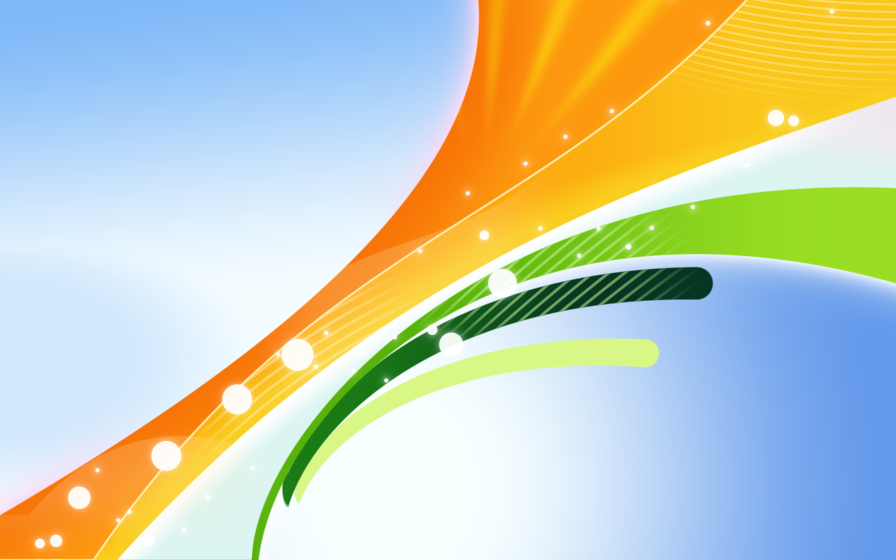
Write a WebGL 2 fragment shader that draws this background.

```glsl
#version 300 es
precision highp float;
// Sweeping orange, yellow and green ribbons over a soft blue sky.
// Ribbon edges are cubic Bernstein curves; line meshes, sheer veils
// and hashed white dots are layered on top.
#define DOT_COUNT 46
#define DOT_MAX 0.030
#define MESH_PITCH 0.0135
#define MESH_WIDTH 0.0008
#define GLOW_REACH 0.022
#define VEIL_ALPHA 0.22

uniform vec2 u_resolution;
out vec4 fragColor;

const vec3 WHITE = vec3(1.0);
const vec3 SKY = vec3(0.49, 0.72, 0.97);
const vec3 DEEP_SKY = vec3(0.39, 0.60, 0.92);
const vec3 MINT = vec3(0.86, 0.96, 0.95);
const vec3 PINK = vec3(0.98, 0.86, 0.96);

float hash(float n) { return fract(sin(n * 12.9898) * 43758.5453); }

// Antialiased coverage of the positive side of a signed distance
float cover(float d) {
  float px = 1.0 / u_resolution.y;
  return smoothstep(-px, px, d);
}

// Cubic curve over a span; a bend below 1 steepens its start
float arc(float x, vec2 span, float bend, vec4 c) {
  float t = pow(max((x - span.x) / (span.y - span.x), 0.0), bend);
  float s = 1.0 - t;
  return c.x * s * s * s + 3.0 * s * t * (c.y * s + c.z * t) + c.w * t * t * t;
}

// Approximate signed distance above the curve
float above(vec2 p, vec2 span, float bend, vec4 c) {
  float e = 0.002;
  float rise = arc(p.x + e, span, bend, c) - arc(p.x - e, span, bend, c);
  return (p.y - arc(p.x, span, bend, c)) / length(vec2(1.0, rise / (2.0 * e)));
}

// Tapered brush stroke with a round tip, positive inside
float stroke(vec2 p, vec2 span, vec4 c, float radius) {
  float x = clamp(p.x, span.x + 0.015, span.y);
  float t = (x - span.x) / (span.y - span.x);
  float d = above(vec2(x, p.y), span, 0.5, c);
  return radius * mix(0.2, 1.0, pow(t, 0.4)) - length(vec2(p.x - x, d));
}

// Evenly spaced thin lines across the field v
float mesh(float v) {
  float d = abs(fract(v / MESH_PITCH) - 0.5) * MESH_PITCH;
  return 1.0 - smoothstep(MESH_WIDTH, MESH_WIDTH + 1.3 / u_resolution.y, d);
}

// Soft elliptical window
float window(vec2 p, vec2 centre, vec2 size) {
  return 1.0 - smoothstep(0.4, 1.0, length((p - centre) / size));
}

vec3 lowerSky(vec2 p, float greenLow) {
  float fade = smoothstep(0.12, 0.92, length((p - vec2(0.70, 0.13)) * vec2(1.0, 0.9)));
  vec3 col = mix(vec3(0.97, 1.0, 1.0), DEEP_SKY, fade);
  return mix(col, WHITE, 0.9 * exp(min(greenLow, 0.0) / GLOW_REACH));
}

vec3 upperSky(vec2 p, float edge) {
  float fade = smoothstep(0.42, 1.05, p.y - 0.12 * p.x + 0.03);
  fade = max(fade, 0.3 * window(p, vec2(0.0, 0.36), vec2(0.5, 0.3)));
  vec3 col = mix(vec3(0.96, 0.99, 1.0), SKY, fade);
  float ends = smoothstep(0.55, 0.75, p.y) + smoothstep(0.3, 0.05, p.x);
  return mix(col, PINK, exp(min(edge, 0.0) / 0.025) * min(ends, 1.0));
}

void main() {
  vec2 p = gl_FragCoord.xy / u_resolution * vec2(1.6, 1.0);

  // Ribbon edges
  float orangeEdge = above(p.yx, vec2(0, 1), 1.0, vec4(-0.14, 0.459, 0.882, 0.854));
  float seam = above(p, vec2(0.167, 1.333), 1.0, vec4(0.0, 0.57, 0.584, 1.0));
  float yellowLow = above(p, vec2(0.2, 1.6), 1.0, vec4(-0.01, 0.513, 0.67, 0.827));
  float greenTop = above(p, vec2(0.45, 1.6), 0.5, vec4(0.0, 0.207, 0.698, 0.664));
  float greenLow = above(p, vec2(0.46, 1.6), 0.5, vec4(-0.03, 0.215, 0.707, 0.494));

  // Lower sky and the pale sheet beneath the yellow ribbon
  vec3 sheet = mix(WHITE, MINT, smoothstep(0.0, 0.05, -yellowLow));
  float blush = smoothstep(1.3, 1.6, p.x) * smoothstep(0.66, 0.78, p.y);
  sheet = mix(sheet, vec3(0.94, 0.91, 0.94), blush);
  vec3 col = mix(lowerSky(p, greenLow), sheet, cover(greenLow));

  // Lime stroke, dark stroke and green ribbon
  float lime = stroke(p, vec2(0.52, 1.152), vec4(0.06, 0.194, 0.393, 0.369), 0.025);
  col = mix(col, vec3(0.85, 0.97, 0.53), cover(lime));
  float dark = cover(stroke(p, vec2(0.50, 1.244), vec4(0.05, 0.218, 0.495, 0.494), 0.029));
  vec3 tone = mix(vec3(0.10, 0.48, 0.08), vec3(0.02, 0.21, 0.13), smoothstep(0.58, 1.1, p.x));
  col = mix(col, tone, dark);
  float green = cover(min(greenLow, -greenTop));
  tone = mix(vec3(0.34, 0.70, 0.04), vec3(0.60, 0.87, 0.14), smoothstep(0.7, 1.5, p.x));
  col = mix(col, tone, green);
  float slant = dot(p, vec2(0.8, -0.6)) - 0.15 * p.x * p.x;
  float hatch = mesh(slant) * max(green, dark) * window(p, vec2(0.97, 0.52), vec2(0.3, 0.2));
  col = mix(col, vec3(0.8, 0.95, 0.6), 0.55 * hatch);

  // Yellow ribbon with its line meshes
  float light = max(smoothstep(0.09, 0.0, yellowLow), 0.8 * smoothstep(0.9, 1.4, p.x));
  vec3 yellow = mix(vec3(0.99, 0.66, 0.05), vec3(0.98, 0.81, 0.12), light);
  float strand = seam + 0.22 * p.x - 0.15 * p.y;
  float sag = p.y - 0.35 * (p.x - 1.6) * (p.x - 1.6);
  float lines = mesh(strand) * window(p, vec2(0.56, 0.32), vec2(0.28, 0.26))
    + mesh(sag) * window(p, vec2(1.42, 0.97), vec2(0.4, 0.17));
  yellow = mix(yellow, vec3(1.0, 0.92, 0.6), 0.55 * lines);
  col = mix(col, yellow, cover(yellowLow));

  // Orange ribbon with a fan of light
  vec3 orange = mix(vec3(0.97, 0.46, 0.03), vec3(0.99, 0.60, 0.06), smoothstep(0.0, 0.16, orangeEdge));
  vec2 fan = p - vec2(0.86, 0.62);
  float rays = pow(0.5 + 0.5 * sin(atan(fan.x, fan.y) * 21.0), 4.0);
  orange.g += 0.16 * rays * smoothstep(0.1, 0.3, fan.y);
  col = mix(col, orange, cover(seam));

  // Sheer veils over the warm ribbons
  float crest = above(p, vec2(0.42, 1.02), 1.0, vec4(0.36, 0.62, 0.52, 0.74));
  float veil = cover(min(-crest, yellowLow)) * smoothstep(0.42, 0.6, p.x) * smoothstep(1.02, 0.85, p.x);
  crest = above(p, vec2(0.05, 0.55), 1.0, vec4(0.08, 0.27, 0.24, 0.155));
  veil = max(veil, cover(-crest) * smoothstep(0.0, 0.15, p.y) * smoothstep(0.55, 0.3, p.x));
  col = mix(col, vec3(1.0, 0.93, 0.75), VEIL_ALPHA * veil);

  // Bright seam, then the upper sky
  col = mix(col, vec3(1.0, 0.96, 0.78), 0.9 * cover(0.0017 - abs(seam)));
  col = mix(upperSky(p, orangeEdge), col, cover(orangeEdge));

  // White dots along the seam, spreading to the right
  for (int i = 1; i <= DOT_COUNT; i++) {
    float n = float(i);
    float x = mix(0.05, 1.52, (n - 0.5 + 0.7 * hash(n)) / float(DOT_COUNT));
    float y = 0.72 * x - 0.06 + (hash(n + 71.3) - 0.5) * mix(0.22, 0.55, x / 1.6);
    float d = 0.004 + DOT_MAX * pow(hash(n + 29.7), 6.0) - length(p - vec2(x, y));
    col = mix(col, WHITE, max(0.95 * cover(d), 0.3 * exp(min(d, 0.0) / 0.005)));
  }
  fragColor = vec4(col, 1.0);
}
```
